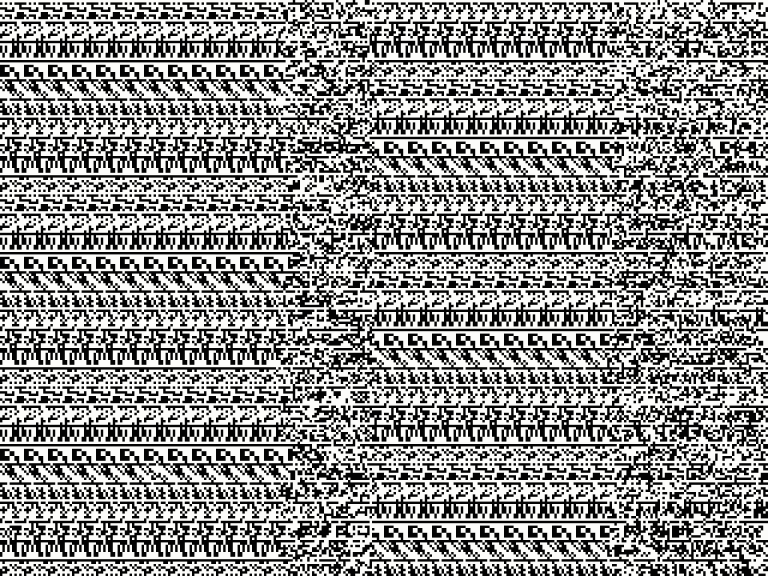
Write a Shadertoy shader that draws this pattern.

```glsl
// Thirty bands of tiny black block motifs on white, tidy in two fields and scrambled between them.

const vec2 GRID = vec2(320.0, 240.0);   // cells across and down
const vec2 MOTIF = vec2(10.0, 8.0);     // cells in one repeat
const float MOTIF_KINDS = 10.0;
const vec3 INK = vec3(0.01);
const vec3 PAPER = vec3(0.99, 0.99, 0.98);

float hash(vec2 p, float seed) {
    vec3 q = fract(vec3(p, seed).xyx * vec3(0.1031, 0.1030, 0.0973) + seed * 0.1371);
    q += dot(q, q.yzx + 33.33);
    return fract((q.x + q.y) * q.z);
}

// Cells that share a key share a colour, which forms strokes.
vec2 strokeKey(vec2 cell, float kind) {
    if (kind == 2.0 || kind == 8.0) return vec2(cell.x, floor(cell.y / 3.0));
    if (kind == 3.0) return floor(cell / vec2(2.0, 2.0));
    if (kind == 4.0 || kind == 5.0) {
        float diagonal = mod(cell.x - cell.y, MOTIF.x);
        return vec2(diagonal, floor(cell.y / 2.0));
    }
    return cell;
}

// Chance of ink on each row of a band, counted from its top.
float inkDensity(float row, float kind) {
    if (row < 0.5) return 0.1;
    if (row < 1.5) return mod(kind, 5.0) >= 2.0 ? 0.96 : 0.72;
    if (row < 2.5) return 0.25;
    bool sparse = kind == 1.0 || kind == 6.0 || kind == 9.0;
    return sparse ? 0.40 : 0.54;
}

// Chance that a patch is scrambled: clean, broken, clean, then broken again.
float scramble(float column, float band) {
    float ragged = 8.0 * (hash(vec2(band, 3.0), 5.0) - 0.5);
    float middle = step(118.0 + ragged, column) * step(column, 155.0);
    float right = step(254.0 + 0.5 * ragged, column);
    return 0.94 * middle + right * mix(0.85, 0.65, step(284.0, column));
}

float inkAt(vec2 cell) {
    float band = floor(cell.y / MOTIF.y);
    float shift = step(137.0, cell.x) * 4.0;
    float kind = mod(band - shift + MOTIF_KINDS, MOTIF_KINDS);
    vec2 local = mod(cell, MOTIF);

    // Scrambled patches use a seed of their own instead of the shared motif.
    float patchId = floor(cell.x / 3.0);
    float broken = step(hash(vec2(patchId, band), 11.0), scramble(cell.x, band));
    vec2 key = mix(strokeKey(local, kind), cell, broken);
    float seed = mix(kind + 17.0, 41.0, broken);
    float density = inkDensity(local.y, kind);
    if (local.y == 1.0) density = mix(density, 0.7, broken);
    return step(hash(key, seed), density);
}

// Averages the cells beneath one pixel for smooth edges.
float coverage(vec2 position, vec2 footprint) {
    vec2 low = position - 0.5 * footprint;
    vec2 base = floor(low);
    vec2 w = clamp((low + footprint - base - 1.0) / footprint, 0.0, 1.0);
    float ink = 0.0;
    for (int y = 0; y < 2; y++) {
        for (int x = 0; x < 2; x++) {
            vec2 corner = vec2(float(x), float(y));
            vec2 weight = mix(1.0 - w, w, corner);
            ink += weight.x * weight.y * inkAt(base + corner);
        }
    }
    return ink;
}

void mainImage(out vec4 fragColor, in vec2 fragCoord) {
    vec2 uv = fragCoord / iResolution.xy;
    vec2 position = vec2(uv.x, 1.0 - uv.y) * GRID;
    float ink = coverage(position, GRID / iResolution.xy);
    fragColor = vec4(mix(PAPER, INK, ink), 1.0);
}
```
